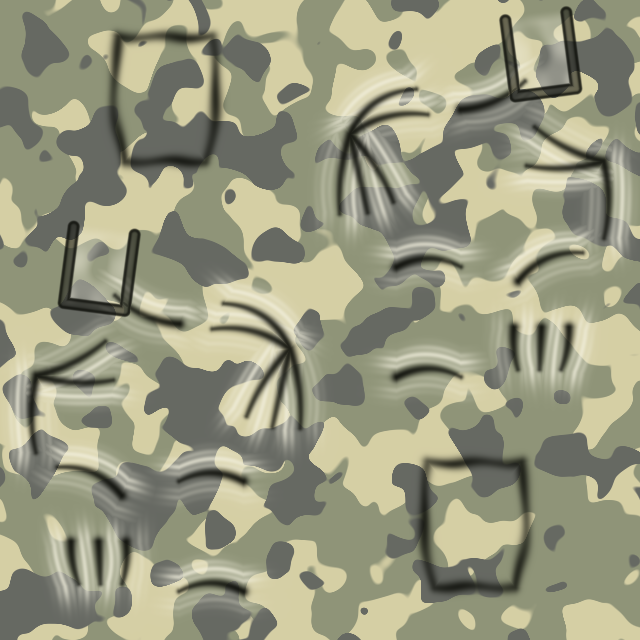
Give the GLSL for this pattern, as a WebGL 1 fragment shader.

```glsl
precision highp float;
uniform vec2 u_resolution;

const vec3 SAND = vec3(0.835, 0.81, 0.645);
const vec3 OLIVE = vec3(0.56, 0.58, 0.47);
const vec3 SLATE = vec3(0.40, 0.41, 0.385);
const vec3 CHALK = vec3(0.95, 0.94, 0.87);
const vec3 SOOT = vec3(0.06, 0.065, 0.045);

vec3 hash3(vec2 cell) {
  vec3 k = vec3(dot(cell, vec2(127.1, 311.7)), dot(cell, vec2(269.5, 183.3)), dot(cell, vec2(419.2, 371.9)));
  return fract(sin(k) * 43758.5453);
}

// Cellular noise: signed round bumps around jittered cell points
float bumps(vec2 p) {
  vec2 cell = floor(p);
  float sum = 0.0;
  for (int y = -1; y <= 1; y++) {
    for (int x = -1; x <= 1; x++) {
      vec2 id = cell + vec2(float(x), float(y));
      vec3 h = hash3(id);
      vec2 d = p - id - h.xy;
      float fall = max(0.0, 1.0 - dot(d, d));
      sum += (2.0 * h.z - 1.0) * fall * fall * fall;
    }
  }
  return sum;
}

float blotches(vec2 p, float scale, float seed) {
  vec2 warped = p + 0.006 * sin(p.yx * 71.0 + seed + 2.0 * sin(p * 43.0));
  return 0.75 * bumps(warped * scale + seed) + 0.42 * bumps(warped * scale * 1.9 + seed * 2.0);
}

vec3 camouflage(vec2 p, float soft) {
  float olive = smoothstep(-soft, soft, blotches(p, 12.0, 17.0) + 0.07);
  float slate = smoothstep(-soft, soft, blotches(p, 15.0, 61.0) - 0.17);
  return mix(mix(SAND, OLIVE, olive), SLATE, slate);
}

// Airbrushed fold: x = chalk beside the crease, y = soot along it
vec2 fold(vec2 p, vec2 a, vec2 b, float bend) {
  float len = length(b - a);
  vec2 dir = (b - a) / len;
  vec2 rel = p - a;
  float along = dot(rel, dir);
  float t = clamp(along / len, 0.0, 1.0);
  float side = dot(rel, vec2(-dir.y, dir.x)) - bend * len * 4.0 * t * (1.0 - t);
  float over = along - t * len;
  float width = mix(0.0085, 0.0045, t);
  float crease = exp(-(over * over + side * side) / (width * width));
  float band = abs(side) - 0.022;
  float streak = 0.78 + 0.22 * sin(side * 520.0 + 3.0 * sin(along * 21.0));
  float lit = mix(0.45, 1.0, smoothstep(-0.012, 0.012, side));
  float glow = exp(-(over * over * 0.25 + band * band) / 0.00022);
  return vec2(glow * streak * lit, crease * mix(1.0, 0.75, t));
}

float segment(vec2 p, vec2 a, vec2 b) {
  vec2 ab = b - a;
  return length(p - a - ab * clamp(dot(p - a, ab) / dot(ab, ab), 0.0, 1.0));
}

// Blurred barrel-shaped patch outline
float patchOutline(vec2 p, vec2 halfSize) {
  float v = p.y / halfSize.y;
  float w = halfSize.x * (1.0 - 0.16 * min(v * v, 1.0) + 0.06 * v);
  vec2 d = abs(p) - vec2(w, halfSize.y);
  float edge = length(max(d, 0.0)) + min(max(d.x, d.y), 0.0);
  edge += 0.002 * sin(p.x * 70.0 + p.y * 45.0);
  float pressure = 0.78 + 0.16 * sin(p.x * 55.0) * cos(p.y * 38.0);
  return pressure * exp(-edge * edge / 0.00008);
}

// Open pocket with doubled pen lines: x = chalk filling, y = soot
vec2 pocket(vec2 p, vec2 halfSize, float angle, float px) {
  float c = cos(angle), s = sin(angle);
  vec2 q = vec2(c * p.x + s * p.y, c * p.y - s * p.x);
  vec2 m = vec2(abs(q.x), q.y);
  vec2 corner = vec2(halfSize.x, -halfSize.y);
  float d = min(segment(m, corner, halfSize), segment(m, vec2(0.0, -halfSize.y), corner));
  float ink = 1.0 - smoothstep(0.0095 - px, 0.0095 + px, d);
  float rim = exp(-pow((d - 0.0065) / 0.0026, 2.0));
  vec2 inside = smoothstep(vec2(0.008), vec2(-0.014), abs(q) - halfSize);
  float smear = clamp(0.42 + 0.5 * bumps(q * vec2(38.0, 26.0)), 0.1, 0.8);
  return vec2(smear * inside.x * inside.y, ink * (0.6 + 0.36 * rim));
}

// One garment panel of folds, claws, patch and pocket
vec2 panel(vec2 p, float px) {
  vec2 tone = vec2(0.0);
  vec2 hub = vec2(0.547, 0.79);
  vec2 elbow = vec2(0.943, 0.748);
  for (int i = 0; i < 5; i++) {
    float k = float(i);
    float angle = -1.7 + 0.35 * k + 0.9 * step(2.5, k);
    tone = max(tone, fold(p, hub, hub + 0.125 * vec2(cos(angle), sin(angle)), 0.05 * (k - 1.0)));
  }
  for (int i = 0; i < 3; i++) {
    float k = float(i);
    float angle = 2.68 + 0.52 * k + 1.0 * step(1.5, k);
    tone = max(tone, fold(p, elbow, elbow + 0.12 * vec2(cos(angle), sin(angle)), 0.06));
    vec2 claw = vec2(0.803 + 0.043 * k, 0.488);
    tone = max(tone, fold(p, claw, claw + vec2(0.006 - 0.009 * k, -0.065), 0.05 * (k - 1.0)));
  }
  for (int i = 0; i < 4; i++) {
    float k = float(i);
    float odd = mod(k, 2.0);
    vec2 brow = vec2(0.67 + odd * (0.1 + 0.09 * step(k, 1.0)), 0.583 - 0.172 * step(1.5, k));
    brow.y += 0.44 * step(2.5, k);
    vec2 reach = vec2(0.05, 0.022 * odd);
    tone = max(tone, fold(p, brow - reach, brow + reach, 0.13 - 0.22 * step(2.5, k)));
  }
  tone.y = max(tone.y, patchOutline(p - vec2(0.742, 0.18), vec2(0.08, 0.097)));
  return max(tone, pocket(p - vec2(0.845, 0.915), vec2(0.048, 0.06), 0.13, px));
}

void main() {
  vec2 p = gl_FragCoord.xy / u_resolution;
  float px = 1.0 / min(u_resolution.x, u_resolution.y);
  vec3 color = camouflage(p, 0.008 + 6.0 * px);

  // The second panel is a shifted mirror of the first
  vec2 mirrored = vec2(1.0 - p.x, fract(p.y + 0.335));
  vec2 tone = max(panel(p, px), panel(mirrored, px));
  color = mix(color, CHALK, 0.75 * tone.x);
  color = mix(color, SOOT, 0.92 * tone.y);
  gl_FragColor = vec4(color, 1.0);
}
```
